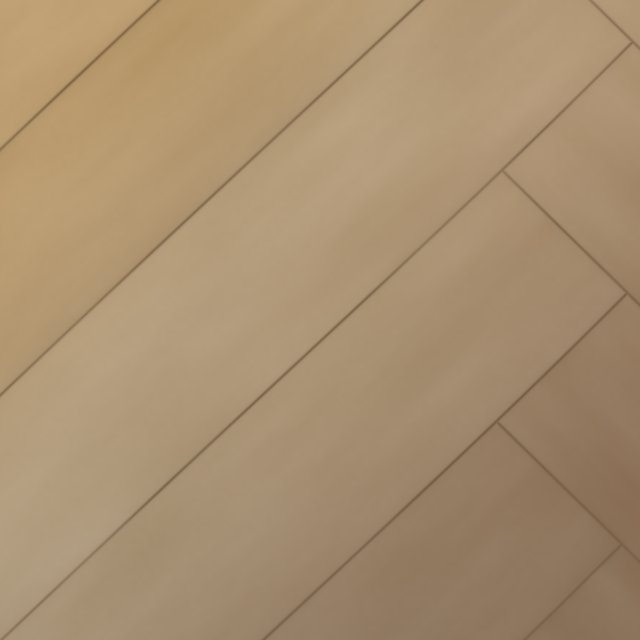
Reproduce this texture procedurally as a Shadertoy shader.

```glsl
#define ROW_PITCH 0.384
#define ROW_START 0.234
#define CROSS_PITCH 0.401
#define CROSS_START -1.305
#define PLANK_WIDTH 0.28
#define JOINT_SOFTNESS 0.0024
#define JOINT_STRENGTH 0.62
#define GRAIN_STRENGTH 0.05
#define TONE_VARIATION 0.018
#define BEND 0.008

const vec3 GOLD = vec3(0.725, 0.605, 0.43);
const vec3 PALE = vec3(0.695, 0.603, 0.478);
const vec3 DARK = vec3(0.555, 0.457, 0.362);
const vec3 JOINT = vec3(0.40, 0.30, 0.20);

float hash(vec2 p) {
    return fract(sin(dot(p, vec2(127.1, 311.7))) * 43758.5453);
}

float noise(vec2 p) {
    vec2 cell = floor(p);
    vec2 f = fract(p);
    f = f * f * (3.0 - 2.0 * f);
    return mix(mix(hash(cell), hash(cell + vec2(1, 0)), f.x),
               mix(hash(cell + vec2(0, 1)), hash(cell + vec2(1, 1)), f.x), f.y);
}

float fbm(vec2 p) {
    float sum = 0.0;
    float amplitude = 0.5;
    for (int i = 0; i < 3; i++) {
        sum += amplitude * noise(p);
        p = p * 2.0 + 17.3;
        amplitude *= 0.45;
    }
    return sum;
}

// Distance from a plank's long sides, in plank widths
float sideDistance(float across) {
    float f = fract(across);
    return min(f, 1.0 - f);
}

void mainImage(out vec4 fragColor, in vec2 fragCoord) {
    vec2 uv = fragCoord / iResolution.xy;
    float down = 1.0 - uv.y;

    // Skewed axes: rows rise to the right, crossing planks fall to the right
    float bend = BEND * sin(3.14159 * uv.x * uv.x);
    float a = (down + 0.948 * uv.x - bend - ROW_START) / ROW_PITCH;
    float b = (down - 0.98 * uv.x - CROSS_START) / CROSS_PITCH;

    // Herringbone: each row stops at the crossing joint of the same index
    float row = floor(a);
    float crossing = floor(b);
    bool rising = row <= crossing;
    float id = rising ? row : crossing + 17.0;
    vec2 plank = rising ? vec2(b, a) : vec2(a, b);
    float endDistance = rising ? b - row : a - crossing - 1.0;
    float side = PLANK_WIDTH * sideDistance(plank.y);
    float end = PLANK_WIDTH * endDistance;
    float edge = min(side, end);

    // Light falls off from the warm upper left to the dim lower right
    float diagonal = 0.5 * (uv.x + down);
    vec3 color = mix(GOLD, PALE, smoothstep(0.14, 0.42, diagonal));
    color = mix(color, DARK, smoothstep(0.38, 0.92, diagonal));
    color += vec3(0.015, 0.0, -0.01) * (uv.x - down) * smoothstep(0.2, 0.5, diagonal);

    // Soft streaks and faint fibres along each plank
    vec2 shift = vec2(id * 7.3, id * 3.1);
    float streak = fbm(plank * vec2(1.1, 4.0) + shift) - 0.42;
    float fibre = noise(plank * vec2(7.0, 40.0) + shift) - 0.5;
    float mottle = noise(uv * 110.0) - 0.5;
    float tone = (hash(vec2(id, 4.0)) - 0.5) * TONE_VARIATION;
    color += tone + vec3(0.85, 1.0, 1.15) * GRAIN_STRENGTH * (1.5 * streak + 0.06 * fibre);
    color += 0.006 * mottle;

    // Blurred joints of uneven depth, fainter on the crossing planks
    float wear = 0.75 + 0.5 * (noise(uv * 8.0 + 3.0) - 0.3);
    bool alongRow = rising ? side < end : end < side;
    wear *= alongRow ? 1.0 : 0.8;
    float softness = max(JOINT_SOFTNESS, 0.7 / iResolution.y);
    float line = exp(-edge * edge / (softness * softness));
    color *= 1.0 - 0.04 * exp(-edge / 0.009);
    color = mix(color, JOINT, clamp(line * JOINT_STRENGTH * wear, 0.0, 1.0));

    fragColor = vec4(color, 1.0);
}
```
